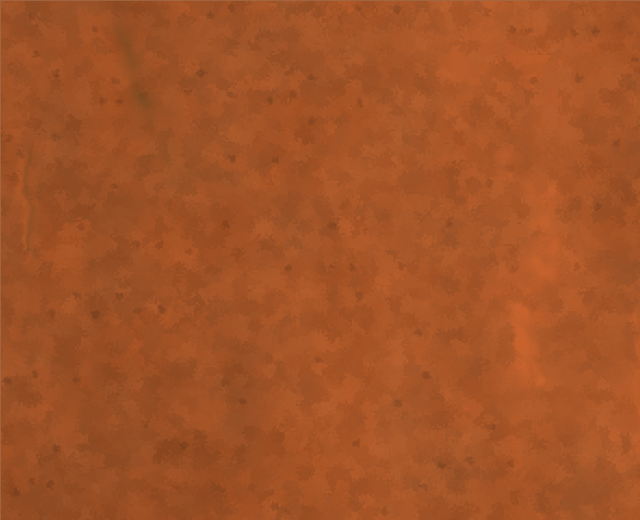
Reproduce this texture procedurally as a Shadertoy shader.

```glsl
// Weathered rust-orange surface: small jagged blotches, soft stains and a few vertical scuffs.
#define DARK vec3(0.560, 0.288, 0.132)
#define LIGHT vec3(0.740, 0.377, 0.180)
#define OLIVE vec3(0.450, 0.290, 0.130)
#define GLOW vec3(0.790, 0.390, 0.180)
#define RIM vec3(0.640, 0.410, 0.270)
#define BLOTCHES 40.0
#define JAGGEDNESS 0.32
#define EDGE_SHARPNESS 17.0
#define BLOTCH_CONTRAST 0.62
#define STAIN_CONTRAST 0.50

vec3 hash3(vec2 cell) {
    vec3 q = fract(cell.xyx * vec3(0.1031, 0.1030, 0.0973));
    q += dot(q, q.yxz + 33.33);
    return fract((q.xxy + q.yzz) * q.zyx);
}

float noise(vec2 p) {
    vec2 cell = floor(p), f = fract(p);
    f = f * f * (3.0 - 2.0 * f);
    float low = mix(hash3(cell).x, hash3(cell + vec2(1, 0)).x, f.x);
    float high = mix(hash3(cell + vec2(0, 1)).x, hash3(cell + vec2(1, 1)).x, f.x);
    return mix(low, high, f.y);
}

float fbm(vec2 p) {
    float sum = 0.0, gain = 0.53;
    for (int i = 0; i < 4; i++) {
        sum += gain * noise(p);
        p = mat2(1.6, 1.2, -1.2, 1.6) * p + 17.3;
        gain *= 0.5;
    }
    return sum;
}

// Flat-toned cells whose borders are roughened by fine noise: tone and tint.
vec2 blotches(vec2 p, float count) {
    vec2 rough = vec2(noise(p * 240.0), noise(p * 240.0 + 91.0)) - 0.5;
    vec2 bend = vec2(noise(p * 55.0 + 7.0), noise(p * 55.0 + 43.0)) - 0.5;
    vec2 q = p * count + rough * JAGGEDNESS * 2.0 + bend * 0.6;
    vec2 home = floor(q), sum = vec2(0.0);
    float total = 0.0;
    for (int y = -1; y <= 1; y++)
    for (int x = -1; x <= 1; x++) {
        vec2 cell = home + vec2(x, y);
        vec3 h = hash3(cell + count * 3.0);
        vec2 site = cell + 0.1 + 0.8 * hash3(cell + 211.0).xy;
        float weight = exp(-EDGE_SHARPNESS * length(q - site));
        sum += weight * h.xy;
        total += weight;
    }
    return sum / total - 0.5;
}

// Soft stroke between two points given in canvas fractions.
float scuff(vec2 p, vec2 a, vec2 b, float width, float aspect) {
    a.x *= aspect;
    b.x *= aspect;
    vec2 ab = b - a;
    float along = clamp(dot(p - a, ab) / dot(ab, ab), 0.0, 1.0);
    float d = length(p - a - ab * along) / width;
    return exp(-d * d);
}

void mainImage(out vec4 fragColor, in vec2 fragCoord) {
    vec2 uv = fragCoord / iResolution.xy;
    float aspect = iResolution.x / iResolution.y;
    vec2 p = vec2(uv.x * aspect, uv.y);

    // Blotches at two sizes over broad stains and faint vertical drift
    vec2 small = blotches(p, BLOTCHES);
    vec2 wide = blotches(p + 5.7, BLOTCHES * 0.55);
    float stain = fbm(p * 4.5 + 3.0) - 0.5;
    float drift = noise(p * vec2(22.0, 4.0) + 60.0) - 0.5;
    float tone = 0.45 + BLOTCH_CONTRAST * (0.62 * small.x + 0.38 * wide.x);
    tone += STAIN_CONTRAST * stain + 0.14 * drift;
    tone += 0.04 * (noise(p * 210.0 + 30.0) - 0.5);

    // Light falls off to the left and the far right
    tone += 0.34 * (smoothstep(0.05, 0.82, uv.x) - 0.5);
    tone -= 0.22 * smoothstep(0.86, 1.0, uv.x) * smoothstep(0.1, 0.6, uv.y);
    tone -= 0.10 * smoothstep(0.4, 0.0, uv.y) * smoothstep(0.7, 0.3, uv.x);
    vec3 color = mix(DARK, LIGHT, clamp(tone, -0.25, 1.25));

    // Warm and olive tint patches
    float tint = 0.6 * small.y + 0.9 * (noise(p * 9.0 + 80.0) - 0.5);
    color += tint * vec3(0.018, -0.010, -0.016);

    // Sparse dark specks
    vec2 speckCell = floor(p * 24.0);
    vec3 speck = hash3(speckCell + 400.0);
    float speckDist = length(fract(p * 24.0) - 0.25 - 0.5 * speck.xy);
    speckDist += 0.22 * (noise(p * 200.0 + 12.0) - 0.5);
    color *= 1.0 - 0.11 * step(0.88, speck.z) * smoothstep(0.23, 0.10, speckDist);

    // Vertical scuffs, broken up by noise
    vec2 w = p + 0.022 * (vec2(noise(p * 30.0), noise(p * 30.0 + 50.0)) - 0.5) + 0.012 * small;
    float broken = 0.45 + 0.75 * noise(p * 42.0 + 19.0);
    float glow = 0.40 * scuff(w, vec2(0.79, 0.69), vec2(0.862, 0.61), 0.018, aspect);
    glow += 0.55 * scuff(w, vec2(0.862, 0.61), vec2(0.850, 0.46), 0.018, aspect);
    glow += 0.85 * scuff(w, vec2(0.812, 0.40), vec2(0.832, 0.27), 0.013, aspect);
    glow += 0.30 * scuff(w, vec2(0.83, 0.55), vec2(0.82, 0.22), 0.060, aspect);
    glow += 0.40 * scuff(w, vec2(0.035, 0.70), vec2(0.042, 0.50), 0.009, aspect);
    glow += 0.55 * scuff(w, vec2(1.0, 0.43), vec2(1.0, 0.12), 0.010, aspect);
    color = mix(color, GLOW, clamp(glow * broken, 0.0, 0.9));
    float grime = 0.60 * scuff(w, vec2(0.192, 0.93), vec2(0.222, 0.81), 0.014, aspect);
    grime += 0.22 * scuff(w, vec2(0.222, 0.81), vec2(0.285, 0.66), 0.035, aspect);
    grime += 0.40 * scuff(w, vec2(0.047, 0.71), vec2(0.049, 0.50), 0.006, aspect);
    color = mix(color, OLIVE, clamp(grime * broken, 0.0, 0.8));

    // Hairline pale rim at the top and left
    float rim = min(p.x, 1.0 - p.y);
    color = mix(color, RIM, 0.8 * smoothstep(0.0026, 0.0010, rim));
    fragColor = vec4(color, 1.0);
}
```
